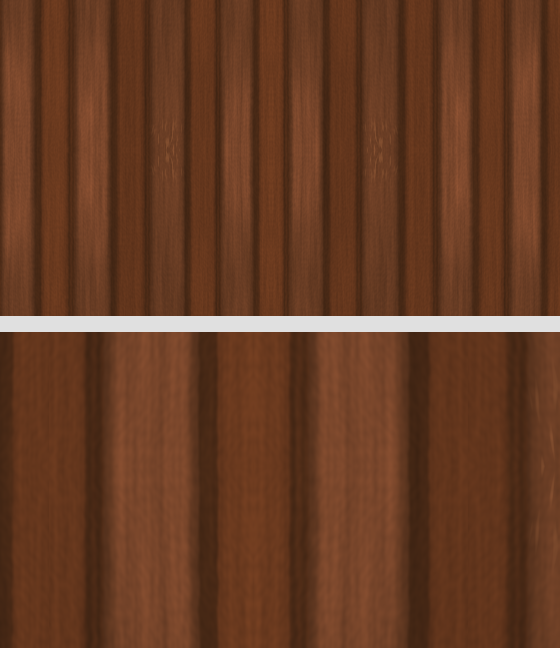
Top: the whole. Bottom: its middle third, enlarged.
Reproduce this texture procedurally as a Shadertoy shader.

```glsl
// Dark wooden wall of vertical boards and battens with worn, brighter faces.
#define PERIOD 0.228       // distance between boards, in canvas heights
#define CENTRE vec2(0.859, 0.525) // point about which boards and wear mirror
#define BOARD_HALF 0.0535  // half width of a raised board
#define GROOVE_WIDTH 0.021 // width of the shadow beside a board
#define SPACING_DRIFT 0.0093 // slow unevenness of the board spacing
#define GRAIN 0.19         // contrast of the wood grain
#define BATTEN_COLOR vec3(0.402, 0.217, 0.114)
#define BOARD_COLOR vec3(0.365, 0.211, 0.122)
#define WORN_COLOR vec3(0.515, 0.297, 0.184)
#define GROOVE_COLOR vec3(0.262, 0.150, 0.079)

float hash(vec2 p) {
    vec3 q = fract(vec3(p.xyx) * 0.1031);
    q += dot(q, q.yzx + 33.33);
    return fract((q.x + q.y) * q.z);
}

vec2 gradientAt(vec2 cell) {
    float angle = 6.2832 * hash(cell);
    return vec2(cos(angle), sin(angle));
}

// Gradient noise, roughly -0.7 to 0.7
float gradientNoise(vec2 p) {
    vec2 i = floor(p), f = fract(p);
    vec2 w = f * f * f * (f * (f * 6.0 - 15.0) + 10.0);
    vec2 e = vec2(1.0, 0.0);
    float a = dot(gradientAt(i), f);
    float b = dot(gradientAt(i + e.xy), f - e.xy);
    float c = dot(gradientAt(i + e.yx), f - e.yx);
    float d = dot(gradientAt(i + e.xx), f - e.xx);
    return mix(mix(a, b, w.x), mix(c, d, w.x), w.y);
}

// Vertical fibres at three widths plus a fine cross fleck
float woodGrain(vec2 p) {
    float grain = 0.0, weight = 0.42;
    vec2 scale = vec2(42.0, 1.3);
    for (int k = 0; k < 3; k++) {
        grain += weight * gradientNoise(p * scale + float(k) * 17.3);
        scale *= vec2(2.2, 3.0);
        weight *= 0.95;
    }
    vec2 slanted = vec2(p.x + 0.25 * p.y, p.y);
    return grain + 0.4 * gradientNoise(slanted * vec2(170.0, 100.0));
}

void mainImage(out vec4 fragColor, in vec2 fragCoord) {
    float pixel = 1.0 / iResolution.y;
    vec2 p = fragCoord * pixel;

    // Uneven spacing, then coordinates relative to the mirror point
    float drift = 0.0046 + SPACING_DRIFT * cos(6.2832 * (p.x - 0.532) / 0.926);
    vec2 rel = p - CENTRE - vec2(drift, 0.0);
    vec2 folded = abs(rel);
    float board = mod(floor(folded.x / PERIOD), 4.0);
    float batten = floor(rel.x / PERIOD + 0.5);

    // Signed distance from the middle of the nearest board
    float across = (fract(rel.x / PERIOD) - 0.5) * PERIOD;
    float ragged = 0.002 * gradientNoise(vec2(batten * 5.0 + across * 8.0, p.y * 60.0));
    float dist = abs(across) + ragged;
    float soft = 0.0012 + pixel;
    float onBoard = 1.0 - smoothstep(BOARD_HALF - soft, BOARD_HALF + soft, dist);
    float grooveEnd = BOARD_HALF + GROOVE_WIDTH;
    float onBatten = smoothstep(grooveEnd - soft, grooveEnd + soft, dist);

    // Worn patch along the middle of each board; the second board keeps little
    float reach = 0.34 + 0.06 * board;
    float along = folded.y + 0.12 * gradientNoise(vec2(folded.x * 18.0, folded.y * 4.0));
    float wear = 1.0 - smoothstep(0.2 * reach, 1.25 * reach, along);
    wear *= min(1.0, 0.15 + abs(board - 1.0));
    wear = 0.2 + 0.6 * wear + 0.2 * gradientNoise(folded * vec2(22.0, 5.0) + 7.0);
    wear += 0.25 * gradientNoise(folded * vec2(90.0, 4.0));
    wear *= 1.0 - smoothstep(0.6 * BOARD_HALF, BOARD_HALF, dist);
    vec3 boardColor = mix(BOARD_COLOR, WORN_COLOR, clamp(wear, 0.0, 1.0));
    boardColor *= 1.0 - 0.1 * smoothstep(0.72 * BOARD_HALF, BOARD_HALF, dist);

    // Fine broken scratches at mid height on the dark board
    vec2 streak = vec2(folded.x + 0.1 * folded.y, folded.y);
    float scratch = smoothstep(0.12, 0.4, gradientNoise(streak * vec2(140.0, 20.0) + 3.0));
    scratch *= 1.0 - smoothstep(0.03, 0.16, folded.y);
    scratch *= 1.0 - step(0.5, abs(board - 1.0));
    boardColor += 0.08 * scratch * onBoard * vec3(1.0, 0.72, 0.45);

    // Battens differ slightly in tone and darken towards their edges
    float tone = 0.96 + 0.08 * hash(vec2(batten + 20.0, 4.0));
    vec3 battenColor = BATTEN_COLOR * tone;
    battenColor *= 0.9 + 0.1 * smoothstep(grooveEnd, grooveEnd + 0.012, dist);

    // Deep shadow right of a board, lighter ribbed shadow on its left
    float depth = clamp((dist - BOARD_HALF) / GROOVE_WIDTH, 0.0, 1.0);
    float rib = 0.5 + 0.5 * cos(depth * 12.566);
    float lift = across > 0.0 ? 0.4 * depth : 0.2 + 0.45 * rib;
    vec3 grooveColor = mix(GROOVE_COLOR, BATTEN_COLOR * 0.85, lift);

    vec3 color = mix(grooveColor, boardColor, onBoard);
    color = mix(color, battenColor, onBatten);
    color *= 1.0 + GRAIN * woodGrain(folded + vec2(0.0, 0.1 * board));
    color *= 1.0 + 0.05 * gradientNoise(folded * vec2(5.0, 3.5));
    fragColor = vec4(color, 1.0);
}
```
